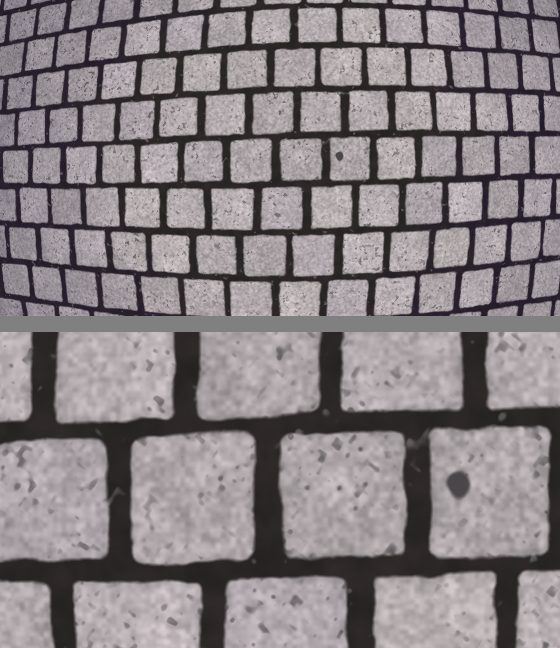
Top, the full canvas; bottom, a detail of the centre.
Give the GLSL for this texture, as a Shadertoy shader.

```glsl
float hash(vec2 p) {
    vec3 q = fract(vec3(p.xyx) * 0.1031);
    q += dot(q, q.yzx + 33.33);
    return fract((q.x + q.y) * q.z);
}

float noise(vec2 p) {
    vec2 i = floor(p), f = fract(p);
    f = f * f * (3.0 - 2.0 * f);
    return mix(mix(hash(i), hash(i + vec2(1, 0)), f.x),
               mix(hash(i + vec2(0, 1)), hash(i + vec2(1, 1)), f.x), f.y);
}

// Octaves are rotated so that the lattice does not show
float fbm(vec2 p) {
    float sum = 0.0, amp = 0.5;
    for (int i = 0; i < 4; i++) {
        sum += amp * noise(p);
        p = mat2(1.6, 1.2, -1.2, 1.6) * p + 17.0;
        amp *= 0.5;
    }
    return sum / 0.9375;
}

float roundedBox(vec2 p, vec2 halfSize, float radius) {
    vec2 q = abs(p) - halfSize + radius;
    return length(max(q, 0.0)) + min(max(q.x, q.y), 0.0) - radius;
}

void mainImage(out vec4 fragColor, in vec2 fragCoord) {
    vec2 screen = (fragCoord - 0.5 * iResolution.xy) / iResolution.y;

    // Barrel lens, then a slight tilt of the courses
    vec2 lens = screen - vec2(0.037, -0.021);
    lens *= 1.0 + 0.3 * dot(lens, lens);
    float depth = 0.0155 + 0.022 * lens.x - lens.y * (1.0 - 0.035 * lens.x);

    // Course and stone indices, counted from the middle; courses run downward
    float course = depth * (6.52 - 0.3 * depth);
    float row = floor(course + 0.5);
    float stagger = 0.18 + 0.6 * row + 0.02 * row * row - 0.33 * step(row, -4.0);
    float along = lens.x / (0.1572 + 0.0016 * row) - stagger;
    float col = floor(along + 0.5);
    vec2 local = vec2(along - col, row - course);
    vec2 id = vec2(col, row) + 40.0;

    // Each stone is shifted, turned, resized and chipped a little
    vec2 jitter = vec2(hash(id), hash(id + 7.3)) - 0.5;
    vec2 p = local - jitter * vec2(0.03, 0.02);
    float turn = (hash(id + 13.7) - 0.5) * 0.05;
    p += turn * vec2(-p.y, p.x);
    p.x *= 1.0 + jitter.y * 0.1 * p.y;
    vec2 grainPos = lens + 5.0;
    vec2 halfSize = vec2(0.424, 0.434) + 0.025 * (vec2(hash(id + 21.1), hash(id + 31.9)) - 0.5);
    float edge = roundedBox(p, halfSize, 0.04 + 0.05 * hash(id + 3.1));
    edge += 0.06 * (fbm(grainPos * 32.0) - 0.5);
    float soft = 0.012 + 4.5 / iResolution.y;
    float stoneMask = 1.0 - smoothstep(-soft, soft, edge);

    // Granite: stone tone, cloudy stains, fine grain and dark pits
    vec2 turned = mat2(0.8, 0.6, -0.6, 0.8) * grainPos;
    float clouds = fbm(grainPos * 14.0 + hash(id) * 9.0);
    float grain = 0.5 * noise(turned * 120.0) + 0.5 * noise(grainPos * 185.0);
    float pits = 0.6 * noise(turned * 150.0 + 31.0) + 0.4 * noise(grainPos * 75.0);
    float tone = 0.672 + 0.06 * (hash(id + 5.5) - 0.5);
    tone += 0.13 * (clouds - 0.5) + 0.22 * (grain - 0.5);
    tone -= 0.22 * smoothstep(0.64, 0.85, pits) * smoothstep(0.3, 0.6, clouds);
    tone -= 0.05 * smoothstep(-0.06, 0.0, edge);
    vec3 stone = tone * mix(vec3(1.025, 0.975, 1.005), vec3(1.03, 0.985, 0.99), hash(id + 9.2));

    // One round stain on the stone right of the middle
    float spot = length(local - vec2(-0.22, 0.05)) + 0.06 * (noise(turned * 60.0) - 0.5);
    float isStained = step(abs(row) + abs(col - 1.0), 0.5);
    stone = mix(stone, vec3(0.29, 0.27, 0.28), isStained * (1.0 - smoothstep(0.06, 0.1, spot)));

    // Joints: dark soil, warm in the middle and violet outward, with sparse grit
    float rim = smoothstep(0.5, 1.05, length(screen - vec2(0.1, -0.08)));
    float cool = smoothstep(0.45, 0.75, length(screen) + 0.3 * (fbm(grainPos * 9.0) - 0.5));
    vec3 joint = mix(vec3(0.168, 0.147, 0.148), vec3(0.152, 0.122, 0.172), cool);
    joint *= 0.82 + 0.36 * fbm(grainPos * 40.0);
    joint += 0.2 * smoothstep(0.74, 0.92, 0.5 * noise(turned * 110.0) + 0.5 * noise(grainPos * 60.0 + 11.0));

    // Lens falloff, strongest at the upper left, with a cool cast at the rim
    stone *= mix(vec3(1.02), vec3(0.82, 0.81, 0.85), rim);
    fragColor = vec4(clamp(mix(joint, stone, stoneMask), 0.0, 1.0), 1.0);
}
```
